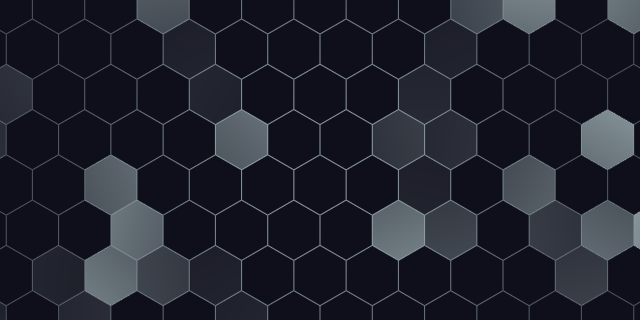
This pattern is drawn by a Shadertoy shader. Its source:

```glsl
// A dark honeycomb of pointy-top hexagons with thin pale outlines.
// Scattered cells are lit to random levels, gathered by gradient noise and
// thinned near the middle; the outlines fade away from the centre.

const float CELL_WIDTH = 0.1634;              // flat-to-flat, in canvas heights
const vec2 GRID_ORIGIN = vec2(0.0, -0.078);   // centre of cell (0, 0)
const float LINE_WIDTH = 0.020;               // in cell widths
const float LINE_CENTRE = 0.92;               // outline opacity, middle
const float LINE_EDGE = 0.45;                 // outline opacity, far sides
const float LIT_MIDDLE = 0.11;                // share of lit cells, middle
const float LIT_SIDES = 0.37;                 // share of lit cells, sides
const float CLUSTERING = 0.55;
const float CLUSTER_SCALE = 0.23;
const float DIMMEST = 0.12;
const float BRIGHTEST = 0.86;
const float LEVEL_CURVE = 1.4;
const float CELL_SHADING = 0.24;              // gradient inside a lit cell
const vec3 NIGHT = vec3(0.06, 0.06, 0.105);
const vec3 MIST = vec3(0.56, 0.62, 0.64);
const vec3 LINE_COLOR = vec3(0.58, 0.65, 0.67);
const vec2 LATTICE = vec2(1.0, 1.7320508);
const float TAU = 6.28319;

float hash(ivec2 cell, uint salt) {
    uint h = uint(cell.x) * 0x9E3779B1u ^ (uint(cell.y) * 0x85EBCA77u + salt * 0x27D4Fu);
    h ^= h >> 15;
    h *= 0x2C1B3C6Du;
    h ^= h >> 12;
    h *= 0x297A2D39u;
    h ^= h >> 15;
    return float(h >> 8) / exp2(24.0);
}

vec2 randomDirection(ivec2 cell, uint salt) {
    float angle = TAU * hash(cell, salt);
    return vec2(cos(angle), sin(angle));
}

float cornerSlope(ivec2 corner, vec2 offset) {
    return dot(randomDirection(corner, 1u), offset);
}

float gradientNoise(vec2 p) {
    ivec2 i = ivec2(floor(p));
    vec2 f = fract(p);
    vec2 u = f * f * f * (f * (f * 6.0 - 15.0) + 10.0);
    float low = mix(cornerSlope(i, f),
                    cornerSlope(i + ivec2(1, 0), f - vec2(1.0, 0.0)), u.x);
    float high = mix(cornerSlope(i + ivec2(0, 1), f - vec2(0.0, 1.0)),
                     cornerSlope(i + ivec2(1, 1), f - vec2(1.0, 1.0)), u.x);
    return mix(low, high, u.y);
}

// Nearest centre of two interleaved rectangular lattices.
vec2 hexCentre(vec2 p) {
    vec2 a = LATTICE * floor(p / LATTICE + 0.5);
    vec2 b = LATTICE * (floor(p / LATTICE) + 0.5);
    return distance(p, a) < distance(p, b) ? a : b;
}

// Distance from a point inside the unit-wide hexagon to its border.
float hexBorder(vec2 local) {
    vec2 q = abs(local);
    return 0.5 - max(q.x, dot(q, vec2(0.5, 0.8660254)));
}

// Brightness of a cell, zero where it is unlit.
float cellLevel(ivec2 cell, vec2 centre, vec2 local) {
    float side = smoothstep(0.15, 0.45, abs(centre.x * CELL_WIDTH));
    float chance = mix(LIT_MIDDLE, LIT_SIDES, side)
                 + CLUSTERING * gradientNoise(vec2(cell) * CLUSTER_SCALE + 0.37);
    float lit = step(hash(cell, 2u), chance);
    float level = mix(DIMMEST, BRIGHTEST, pow(hash(cell, 3u), LEVEL_CURVE));
    float shading = 1.0 + CELL_SHADING * dot(local, randomDirection(cell, 4u));
    return lit * level * shading;
}

void mainImage(out vec4 fragColor, in vec2 fragCoord) {
    vec2 p = (fragCoord - 0.5 * iResolution.xy) / iResolution.y;
    vec2 grid = (p - GRID_ORIGIN) / CELL_WIDTH;
    float pixel = 1.0 / (iResolution.y * CELL_WIDTH);

    vec2 centre = hexCentre(grid);
    vec2 local = grid - centre;
    ivec2 cell = ivec2(round(2.0 * centre / LATTICE));

    // Cell fill
    vec3 color = mix(NIGHT, MIST, cellLevel(cell, centre, local));

    // Outline, blended by pixel coverage
    float coverage = clamp((0.5 * LINE_WIDTH - hexBorder(local)) / pixel + 0.5, 0.0, 1.0);
    float opacity = mix(LINE_CENTRE, LINE_EDGE, smoothstep(0.1, 1.0, length(p)));
    color = mix(color, LINE_COLOR, coverage * opacity);

    fragColor = vec4(color, 1.0);
}
```
